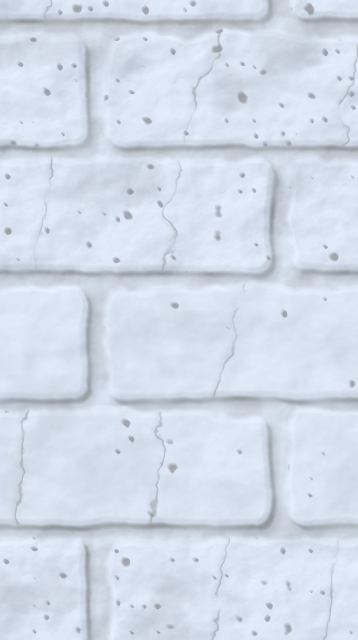
A Shadertoy shader for this texture:

```glsl
const vec2 PITCH = vec2(0.573, 0.1975);      // brick plus joint, in canvas heights
const vec2 JOINT = vec2(0.032, 0.024);       // joint widths
const vec2 ORIGIN = vec2(0.152, -0.0295);    // middle of a joint crossing
const float CORNER = 0.022;
const float WOBBLE = 0.020;
const float PIT_CELL = 0.036;
const float CRACK_WIDTH = 0.0034;
const float EMBOSS = 0.27;
const float DENT = 0.24;
const vec2 TO_LIGHT = vec2(-0.007, 0.008);
const vec3 FACE = vec3(0.857, 0.897, 0.954);
const vec3 STAIN = vec3(0.795, 0.828, 0.876);
const vec3 MORTAR = vec3(0.790, 0.822, 0.868);
const vec3 SHADOW = vec3(0.590, 0.610, 0.635);
const vec3 PIT = vec3(0.480, 0.475, 0.485);

float hash(vec2 p) {
    vec3 q = fract(vec3(p.xyx) * 0.1031);
    q += dot(q, q.yzx + 33.33);
    return fract((q.x + q.y) * q.z);
}

float noise(vec2 p) {
    vec2 i = floor(p), f = fract(p);
    f = f * f * (3.0 - 2.0 * f);
    return mix(mix(hash(i), hash(i + vec2(1, 0)), f.x),
               mix(hash(i + vec2(0, 1)), hash(i + vec2(1, 1)), f.x), f.y);
}

float fbm(vec2 p) {
    float sum = 0.0, amp = 0.533;
    for (int i = 0; i < 4; i++) {
        sum += amp * noise(p);
        p = p * 2.03 + 17.1;
        amp *= 0.5;
    }
    return sum;
}

// Running bond: position from the brick centre, and the brick index
vec2 brickCell(vec2 p, out vec2 id) {
    vec2 g = (p - ORIGIN) / PITCH;
    id.y = floor(g.y);
    g.x -= 0.5 * mod(id.y, 2.0);
    id.x = floor(g.x);
    return (g - id - 0.5) * PITCH;
}

// Signed distance to the uneven brick, rougher along its top and left
float brickDistance(vec2 p) {
    vec2 id;
    vec2 q = brickCell(p, id);
    vec2 d = abs(q) - 0.5 * (PITCH - JOINT) + CORNER;
    float box = length(max(d, 0.0)) + min(max(d.x, d.y), 0.0) - CORNER;
    float rough = mix(0.55, 1.5, smoothstep(-0.05, 0.05, q.y - 0.2 * q.x));
    return box + WOBBLE * rough * (fbm(p * 17.0 + 5.0) - 0.5);
}

// Some courses are smooth, others worn
float courseWear(float row) {
    return smoothstep(0.4, 1.5, abs(row - 1.5));
}

float pits(vec2 p, float wear) {
    float depth = 0.0;
    for (int k = 0; k < 2; k++) {
        float size = PIT_CELL * (k == 0 ? 1.0 : 0.6);
        vec2 g = p / size + 31.0 * float(k);
        vec2 i = floor(g);
        vec2 middle = 0.38 + 0.24 * vec2(hash(i + 3.7), hash(i + 8.2));
        vec2 d = (g - i - middle) * vec2(1.0, mix(0.7, 1.4, hash(i + 14.3)));
        float radius = mix(0.12, 0.27, hash(i + 21.0));
        float r = length(d) + 0.2 * (noise(p * 130.0) - 0.5);
        float present = step(hash(i + 40.0), mix(0.03, 0.15, wear));
        depth = max(depth, present * (1.0 - smoothstep(radius - 0.15, radius, r)));
    }
    return depth;
}

// Up to two leaning cracks in each brick: x is the line, y the step across it
vec2 cracks(vec2 p) {
    vec2 id;
    vec2 q = brickCell(p, id);
    float wiggle = 0.045 * (fbm(p * 24.0 + 9.0) - 0.5);
    vec2 crack = vec2(0.0);
    for (int k = 0; k < 2; k++) {
        vec2 seed = id + 50.0 * float(k + 1);
        float along = mix(-0.28, -0.1, hash(seed)) + 0.32 * float(k);
        float lean = mix(0.05, 0.32, hash(seed + 7.0));
        float d = q.x - along * PITCH.x - lean * q.y + wiggle;
        float present = step(hash(seed + 13.0), 0.85);
        float line = 1.0 - smoothstep(0.0, CRACK_WIDTH, abs(d));
        float soft = smoothstep(-0.014, 0.0, d) * (1.0 - smoothstep(0.0, 0.004, d));
        crack = max(crack, present * vec2(line, soft));
    }
    return crack * smoothstep(0.1, 0.6, noise(p * 34.0 + 2.0));
}

float relief(vec2 p, float wear) {
    float body = 1.0 - smoothstep(-0.010, 0.004, brickDistance(p));
    float lumps = fbm(p * vec2(25.0, 30.0)) * mix(0.4, 0.75, wear);
    return body + lumps - 0.5 * body * pits(p, wear);
}

void mainImage(out vec4 fragColor, in vec2 fragCoord) {
    vec2 p = fragCoord / iResolution.y;
    vec2 id;
    brickCell(p, id);
    float wear = courseWear(id.y);
    float edge = brickDistance(p);
    float brick = 1.0 - smoothstep(-0.004, 0.004, edge);

    // Paint, thin in patches over brick and mortar
    float paint = smoothstep(0.35, 0.65, fbm(p * 21.0 + 60.0));
    float patches = smoothstep(0.46, 0.75, fbm(p * vec2(11.0, 14.0) + 33.0));
    vec3 face = mix(FACE, STAIN, patches * mix(0.5, 0.9, wear));
    vec3 color = mix(mix(MORTAR, FACE, 0.75 * paint), face, brick);

    // Soft and tight shadows thrown into the joints
    float blotch = noise(p * 24.0 + 80.0);
    float lit = brickDistance(p + TO_LIGHT);
    float tight = 1.0 - smoothstep(-0.005, 0.003, lit);
    float halo = 1.0 - smoothstep(-0.004, 0.013, brickDistance(p + 1.4 * TO_LIGHT));
    float shade = 0.3 * halo + tight * mix(0.2, 0.8, blotch);
    color = mix(color, SHADOW, min(shade, 1.0) * (1.0 - brick));

    // Light across the relief and the broad dents
    float slope = relief(p + vec2(0.002, -0.002), wear) - relief(p, wear);
    color += clamp(EMBOSS * slope, -0.15, 0.022);
    vec2 g = p * vec2(13.0, 16.0) + 90.0;
    float dent = fbm(g + vec2(0.13, -0.16)) - fbm(g);
    color += clamp(DENT * mix(0.6, 1.0, wear) * dent, -0.10, 0.018);

    // Pits and cracks
    vec2 crack = cracks(p) * brick;
    color = mix(color, PIT, brick * 0.6 * pits(p, wear));
    color = mix(color, SHADOW, 0.42 * crack.x + 0.14 * crack.y);
    fragColor = vec4(color, 1.0);
}
```
